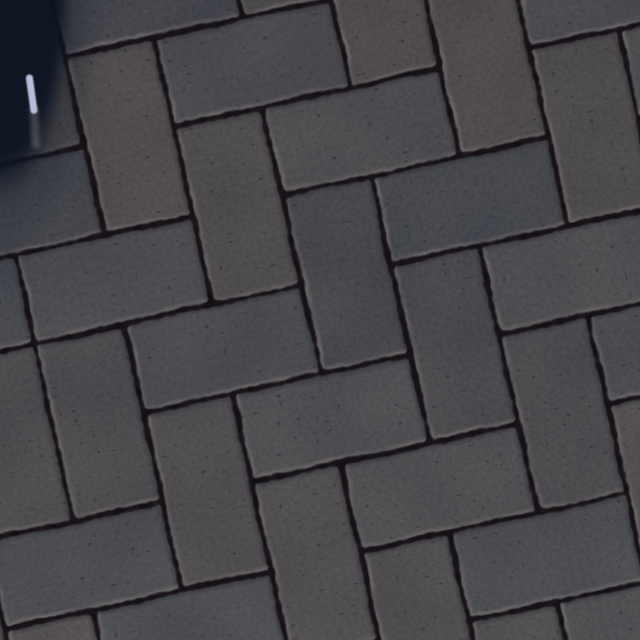
Give the GLSL for this texture, as a Shadertoy shader.

```glsl
const float UNIT = 0.1423;               // short side of a brick
const float TILT = 0.2164;               // rotation of the bond
const vec2 ORIGIN = vec2(0.2708, 0.8021);
const float JOINT = 0.027;               // half joint width, in brick units
const float CORNER = 0.035;
const float SOFTNESS = 0.018;
const float WARP = 0.022;
const float GRAIN = 0.55;
const vec2 CUT_CELL = vec2(-3.0, 1.0);   // a half brick breaks the bond here

const vec3 DARK_STONE = vec3(0.27, 0.27, 0.29);
const vec3 LIGHT_STONE = vec3(0.32, 0.32, 0.33);
const vec3 PIT_COLOR = vec3(0.21, 0.21, 0.23);
const vec3 RIM_COLOR = vec3(0.43, 0.41, 0.41);
const vec3 JOINT_COLOR = vec3(0.09, 0.07, 0.09);
const vec3 GRIT_COLOR = vec3(0.46, 0.41, 0.38);
const vec3 SHADOW_COLOR = vec3(0.05, 0.08, 0.13);
const vec3 GLINT_COLOR = vec3(0.72, 0.74, 0.86);
const vec3 WARM_TINT = vec3(0.012, 0.0, -0.010);

float hash(vec2 p) {
    return fract(sin(dot(p, vec2(127.1, 311.7))) * 43758.55);
}

vec2 gradient(vec2 p) {
    float angle = 6.2832 * hash(p);
    return vec2(cos(angle), sin(angle));
}

float noise(vec2 p) {
    vec2 i = floor(p), f = fract(p);
    vec2 u = f * f * f * (f * (f * 6.0 - 15.0) + 10.0);
    vec2 e = vec2(1.0, 0.0);
    float low = mix(dot(gradient(i), f), dot(gradient(i + e), f - e), u.x);
    float high = mix(dot(gradient(i + e.yx), f - e.yx),
                     dot(gradient(i + 1.0), f - 1.0), u.x);
    return mix(low, high, u.y);
}

float segmentDistance(vec2 p, vec2 a, vec2 b) {
    vec2 ab = b - a;
    return length(p - a - ab * clamp(dot(p - a, ab) / dot(ab, ab), 0.0, 1.0));
}

// Herringbone bond of 2:1 bricks; y runs downward
void findBrick(vec2 q, out vec2 corner, out vec2 size) {
    vec2 cell = floor(q);
    float phase = mod(cell.x - cell.y, 4.0);
    bool upright = phase < 0.5 || phase > 2.5;
    size = upright ? vec2(1.0, 2.0) : vec2(2.0, 1.0);
    corner = cell - vec2(phase > 1.5 && !upright, phase > 2.5);

    // Half brick with an upright brick below it
    vec2 offset = cell - CUT_CELL;
    if (offset.x == 0.0 && offset.y >= 0.0 && offset.y < 3.0) {
        float below = step(0.5, offset.y);
        corner = CUT_CELL + vec2(0.0, below);
        size = vec2(1.0, 1.0 + below);
    }
}

void mainImage(out vec4 fragColor, in vec2 fragCoord) {
    vec2 p = fragCoord / iResolution.y;
    vec2 d = p - ORIGIN;
    vec2 axis = vec2(cos(TILT), sin(TILT));
    vec2 q = vec2(dot(d, axis), dot(d, vec2(axis.y, -axis.x))) / UNIT;
    q += WARP * vec2(noise(q * 1.7), noise(q * 1.7 + 31.0));

    vec2 corner, size;
    findBrick(q, corner, size);
    vec2 f = q - corner;
    float id = hash(corner + 7.0);

    // Brick outline with chipped edges
    float joint = JOINT + 0.018 * noise(q * 2.3) + 0.016 * noise(q * 11.0);
    vec2 box = abs(f - 0.5 * size) - 0.5 * size + joint + CORNER;
    float edge = length(max(box, 0.0)) + min(max(box.x, box.y), 0.0) - CORNER;
    float soft = max(SOFTNESS, 1.0 / (iResolution.y * UNIT));
    float face = smoothstep(soft, -soft, edge);

    // Stone surface: broad tone, fine grain and elongated pits
    float broad = noise(q * 1.3 + 5.0);
    float grain = noise(q * 19.0) + 0.7 * noise(q * 41.0);
    float tone = 0.5 + 0.6 * (0.5 - p.y) + 0.5 * (id - 0.5);
    tone += 0.55 * broad + GRAIN * grain;
    vec3 stone = mix(DARK_STONE, LIGHT_STONE, clamp(tone, -0.5, 1.4));
    float warmth = (size.y > size.x ? 0.7 : -0.2) + 0.9 * (id - 0.5);
    stone += WARM_TINT * warmth;
    float pits = smoothstep(0.34, 0.6, noise(q * vec2(13.0, 20.0) + 60.0));
    stone = mix(stone, PIT_COLOR, 0.8 * pits);

    // Worn rims: lit on the left and lower sides, dim on the others
    float litSide = min(f.x, size.y - f.y) - joint;
    float dimSide = min(size.x - f.x, f.y) - joint;
    float wear = clamp(0.55 + 0.8 * noise(q * 3.1 + 17.0), 0.0, 1.0);
    stone = mix(stone, PIT_COLOR, 0.6 * smoothstep(0.07, 0.0, dimSide));
    stone = mix(stone, RIM_COLOR, wear * smoothstep(0.065, 0.01, litSide));

    // Joints with sparse pale grit
    vec3 gap = JOINT_COLOR * (1.0 + 0.5 * noise(q * 7.0));
    gap = mix(gap, GRIT_COLOR, smoothstep(0.50, 0.62, noise(q * 6.0 + 90.0)));
    vec3 color = mix(gap, stone, face);

    // Soft dark shape in the upper left corner, with a glint
    float shade = length((p - vec2(0.0, 1.0)) / vec2(0.105, 0.29));
    color = mix(color, SHADOW_COLOR, 0.94 * smoothstep(1.12, 0.80, shade));
    color = mix(color, SHADOW_COLOR, 0.35 * smoothstep(1.6, 0.9, shade));
    float glint = segmentDistance(p, vec2(0.046, 0.878), vec2(0.053, 0.828));
    float trail = segmentDistance(p, vec2(0.053, 0.828), vec2(0.056, 0.775));
    color = mix(color, RIM_COLOR, 0.5 * smoothstep(0.013, 0.0, trail));
    color = mix(color, GLINT_COLOR, smoothstep(0.008, 0.003, glint));

    fragColor = vec4(color, 1.0);
}
```
